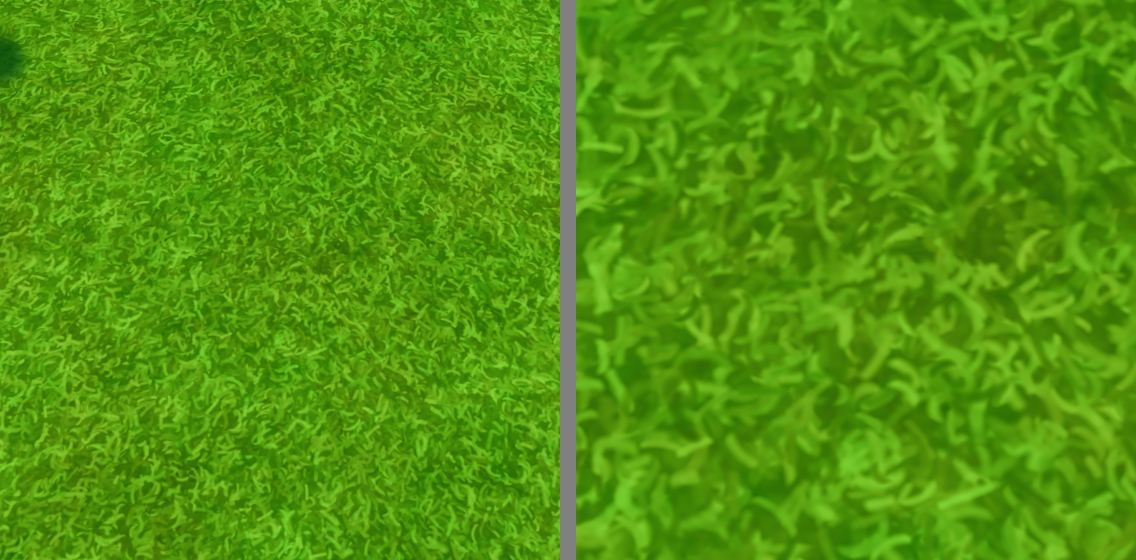
Left, the full canvas; right, a detail of the centre.
This texture is drawn by a WebGL 2 fragment shader. Its source:

```glsl
#version 300 es
precision highp float;
// A soft, sunlit lawn seen at a slant. Short curved blades are scattered over
// a jittered ground grid and layered over each other; each carries a tone and
// a hue that are turned into green at the end, along with broad patches.

uniform vec2 u_resolution;
out vec4 fragColor;

// Ground and blades, in units of the canvas
const float HORIZON = 4.0;                       // height where the ground vanishes
const float CELL = 0.028;                        // spacing of the scatter grid
const int BLADES = 6;                            // blades per cell
const vec2 HALF_LENGTH = vec2(0.005, 0.017);     // shortest, longest
const vec2 HALF_WIDTH = vec2(0.0048, 0.0080);    // thinnest, thickest
const float MAX_BEND = 0.35;
const vec2 LEAN = vec2(0.70, 2.00);              // main angle at left, right
const float LEAN_SPREAD = 1.25;
const float OPACITY = 0.85;

// Tone, in standard deviations around the mean green
const float SOIL_TONE = -1.2;
const float BLADE_TONE = 0.34;
const float TONE_RANGE = 2.05;
const float PATCH_TONE = 1.3;
const float GRAIN_TONE = 0.7;
const vec2 TONE_LIMITS = vec2(-2.5, 2.6);

// Colour as a quadratic in tone, plus a shift from cool to warm green
const vec3 GREEN_MEAN = vec3(0.330, 0.593, 0.041);
const vec3 GREEN_SLOPE = vec3(0.073, 0.087, 0.037);
const vec3 GREEN_CURVE = vec3(0.000, 0.000, 0.012);
const vec3 WARM_SHIFT = vec3(0.050, -0.012, 0.004);

// Shaded spot at the left border
const vec3 SHADE_COLOR = vec3(0.02, 0.29, 0.04);
const vec2 SHADE_CENTER = vec2(-0.005, 0.893);
const vec2 SHADE_RADIUS = vec2(0.070, 0.062);

// Integer hash: three random values in 0..1 per lattice point
vec3 hash3(ivec3 key) {
    uvec3 v = uvec3(key) * 1664525u + 1013904223u;
    v.x += v.y * v.z;
    v.y += v.z * v.x;
    v.z += v.x * v.y;
    v ^= v >> 16u;
    v.x += v.y * v.z;
    v.y += v.z * v.x;
    v.z += v.x * v.y;
    return vec3(v >> 16u) / 65536.0;
}

// Smooth value noise in -0.5..0.5
float noise(vec2 p, int seed) {
    ivec2 i = ivec2(floor(p));
    vec2 f = fract(p);
    f = f * f * (3.0 - 2.0 * f);
    float a = hash3(ivec3(i, seed)).x;
    float b = hash3(ivec3(i + ivec2(1, 0), seed)).x;
    float c = hash3(ivec3(i + ivec2(0, 1), seed)).x;
    float d = hash3(ivec3(i + ivec2(1, 1), seed)).x;
    return mix(mix(a, b, f.x), mix(c, d, f.x), f.y) - 0.5;
}

// Coverage of a bent, soft-edged stroke centred on the origin
float bladeMask(vec2 p, float angle, float halfLength, float halfWidth, float bend) {
    float c = cos(angle), s = sin(angle);
    vec2 q = vec2(c * p.x + s * p.y, c * p.y - s * p.x);
    q.y += bend * q.x * q.x / halfLength;
    q.x = max(abs(q.x) - halfLength, 0.0);
    float falloff = max(1.0 - dot(q, q) / (halfWidth * halfWidth), 0.0);
    return falloff * falloff;
}

// Layers all nearby blades; returns tone and warmth
vec2 grass(vec2 ground) {
    vec2 result = vec2(SOIL_TONE, 0.0);
    ivec2 home = ivec2(floor(ground / CELL));
    for (int k = 0; k < BLADES; k++)
    for (int y = -1; y <= 1; y++)
    for (int x = -1; x <= 1; x++) {
        ivec2 cell = home + ivec2(x, y);
        vec3 place = hash3(ivec3(cell, 3 * k));
        vec3 shape = hash3(ivec3(cell, 3 * k + 1));
        vec3 look = hash3(ivec3(cell, 3 * k + 2));
        vec2 center = (vec2(cell) + place.xy) * CELL;
        float lean = mix(LEAN.x, LEAN.y, smoothstep(-0.4, 0.5, center.x));
        float angle = lean + (2.0 * place.z - 1.0) * LEAN_SPREAD;
        float mask = bladeMask(ground - center, angle,
            mix(HALF_LENGTH.x, HALF_LENGTH.y, shape.x),
            mix(HALF_WIDTH.x, HALF_WIDTH.y, shape.y),
            (2.0 * shape.z - 1.0) * MAX_BEND);
        vec2 blade = vec2(BLADE_TONE + (2.0 * look.x - 1.0) * TONE_RANGE, look.y - 0.5);
        result = mix(result, blade, mask * OPACITY);
    }
    return result;
}

void main() {
    vec2 uv = gl_FragCoord.xy / u_resolution;

    // Foreshortened ground plane
    float depth = HORIZON / (HORIZON - uv.y);
    vec2 ground = vec2(uv.x - 0.5, HORIZON) * depth;

    // Blades, broad patches and fine grain
    vec2 look = grass(ground);
    look.x += PATCH_TONE * (0.6 * noise(ground * 6.0, 101) + 0.6 * noise(ground * 19.0, 102));
    look.x += GRAIN_TONE * noise(ground * 150.0, 103);
    look.y += 1.1 * noise(ground * 5.0, 104) + 0.9 * noise(ground * 32.0, 105);

    float tone = clamp(look.x, TONE_LIMITS.x, TONE_LIMITS.y);
    vec3 color = GREEN_MEAN + tone * (GREEN_SLOPE + tone * GREEN_CURVE) + look.y * WARM_SHIFT;

    // Shaded spot
    float shade = 1.0 - smoothstep(0.35, 1.0, length((uv - SHADE_CENTER) / SHADE_RADIUS));
    color = mix(color, SHADE_COLOR, 0.85 * shade);
    fragColor = vec4(clamp(color, 0.0, 1.0), 1.0);
}
```
